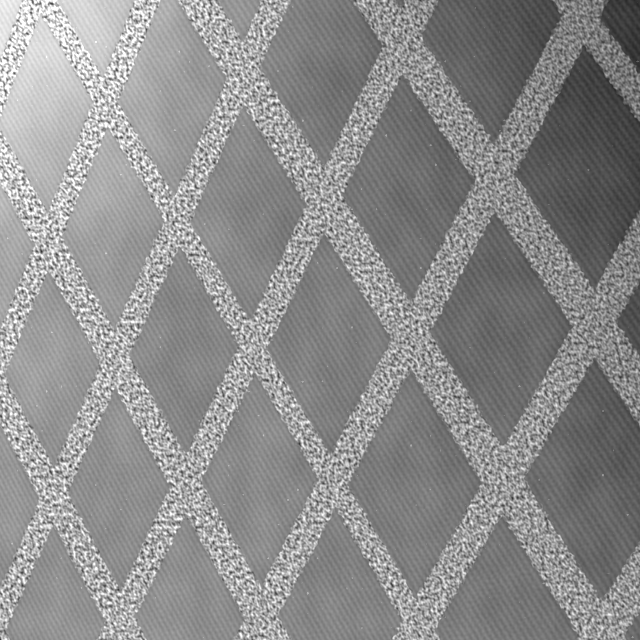
A Shadertoy shader for this texture:

```glsl
// Lattice: strip index = (offset + dot(slope, p)) / (1 + dot(tilt, p))
const vec2  RISING_SLOPE   = vec2(4.98, -2.06);
const vec2  RISING_TILT    = vec2(0.302, 0.035);
const float RISING_OFFSET  = 2.37;
const vec2  FALLING_SLOPE  = vec2(3.983, 2.39);
const vec2  FALLING_TILT   = vec2(0.214, -0.013);
const float FALLING_OFFSET = 0.486;
const float FALLING_BULGE  = 0.05;     // stretch of the middle repeats

const float STRIP_HALF_WIDTH = 0.106;  // fraction of one repeat
const float WIDTH_VARIATION  = 0.022;
const float EDGE_ROUGHNESS   = 0.02;
const float EDGE_SHADOW      = 0.06;

const float FABRIC_TONE   = 0.50;
const float GLOW_STRENGTH = 0.27;
const float STRIP_LIFT    = 0.31;
const float STRIP_GAIN    = 0.65;
const float GRAIN_SCALE   = 180.0;     // grains across the canvas
const float RIBS          = 25.0;      // ribs per repeat
const float STITCHES      = 30.0;      // stitches per repeat
const float RIB_CONTRAST  = 0.034;
const float TAU = 6.2831853;

float hash(vec2 cell) {
    vec3 q = fract(vec3(cell.xyx) * vec3(0.1031, 0.1030, 0.0973));
    q += dot(q, q.yzx + 33.33);
    return fract((q.x + q.y) * q.z);
}

float cornerGradient(vec2 cell, vec2 corner, vec2 f) {
    float angle = TAU * hash(cell + corner);
    return dot(vec2(cos(angle), sin(angle)), f - corner);
}

float gradientNoise(vec2 p) {
    vec2 cell = floor(p), f = fract(p);
    vec2 w = f * f * f * (f * (f * 6.0 - 15.0) + 10.0);
    float low  = mix(cornerGradient(cell, vec2(0, 0), f), cornerGradient(cell, vec2(1, 0), f), w.x);
    float high = mix(cornerGradient(cell, vec2(0, 1), f), cornerGradient(cell, vec2(1, 1), f), w.x);
    return mix(low, high, w.y);
}

float latticeIndex(vec2 p, float offset, vec2 slope, vec2 tilt) {
    return (offset + dot(slope, p)) / (1.0 + dot(tilt, p));
}

// Light falling from the upper left, fading to the right
float illumination(vec2 p) {
    vec2 fromCorner = p - vec2(-0.5, 0.5);
    float dimRight = max(p.x, 0.0);
    return FABRIC_TONE - 0.25 * p.x - 0.06 * p.y - 0.30 * p.x * p.y
         - 0.25 * dimRight * dimRight
         + GLOW_STRENGTH * exp(-14.0 * dot(fromCorner, fromCorner));
}

void mainImage(out vec4 fragColor, in vec2 fragCoord) {
    vec2 p = fragCoord / iResolution.xy - 0.5;
    vec2 lattice = vec2(latticeIndex(p, RISING_OFFSET, RISING_SLOPE, RISING_TILT),
                        latticeIndex(p, FALLING_OFFSET, FALLING_SLOPE, FALLING_TILT));
    float fromMiddle = lattice.y - 0.5;
    lattice.y += FALLING_BULGE * exp(-fromMiddle * fromMiddle);
    vec2 blur = 1.2 * fwidth(lattice);

    // Crossing strips with frayed edges
    vec2 halfWidth = vec2(STRIP_HALF_WIDTH);
    halfWidth.y -= WIDTH_VARIATION * cos(2.1 * floor(lattice.y + 0.5));
    vec2 offCentre = fract(lattice + 0.5) - 0.5;
    float fray = EDGE_ROUGHNESS * gradientNoise(p * 140.0 + 40.0);
    vec2 outside = abs(offCentre) - halfWidth + fray;
    vec2 cover = 1.0 - smoothstep(-blur, blur, outside);
    float strip = max(cover.x, cover.y);

    // Fabric: uneven light, ribs and stitches
    float light = illumination(p);
    float patches = 0.05 * gradientNoise(p * 7.0) + 0.04 * gradientNoise(p * vec2(28.0, 20.0));
    float panel = 0.03 * (hash(floor(lattice) + 17.0) - 0.5);
    float fade = 1.0 - smoothstep(0.25, 0.6, fwidth(lattice.y) * RIBS);
    float rib = sin(TAU * RIBS * lattice.y);
    float stitch = 0.85 + 0.15 * sin(TAU * STITCHES * lattice.x);
    float fabric = light + patches + panel + RIB_CONTRAST * fade * rib * stitch;
    fabric += 0.04 * gradientNoise(p * 210.0);
    float speck = gradientNoise(p * 130.0 + 90.0);
    fabric += 0.18 * smoothstep(0.48, 0.65, speck);

    // Narrow shade beside the strips
    vec2 shade = exp(-max(outside, 0.0) * 70.0);
    fabric -= EDGE_SHADOW * max(shade.x, shade.y) * (0.4 + light);

    // Glittering grain on the strips, slightly stretched along the ribs
    vec2 grainPoint = GRAIN_SCALE * vec2(p.x + 0.25 * p.y, 0.85 * p.y);
    float grain = gradientNoise(grainPoint)
                + 0.7 * gradientNoise(grainPoint * 1.5 + 25.0);
    float glitter = STRIP_LIFT + STRIP_GAIN * light + 0.5 * patches
                  + grain * (0.14 + 0.66 * light);

    fragColor = vec4(vec3(clamp(mix(fabric, glitter, strip), 0.0, 1.0)), 1.0);
}
```
